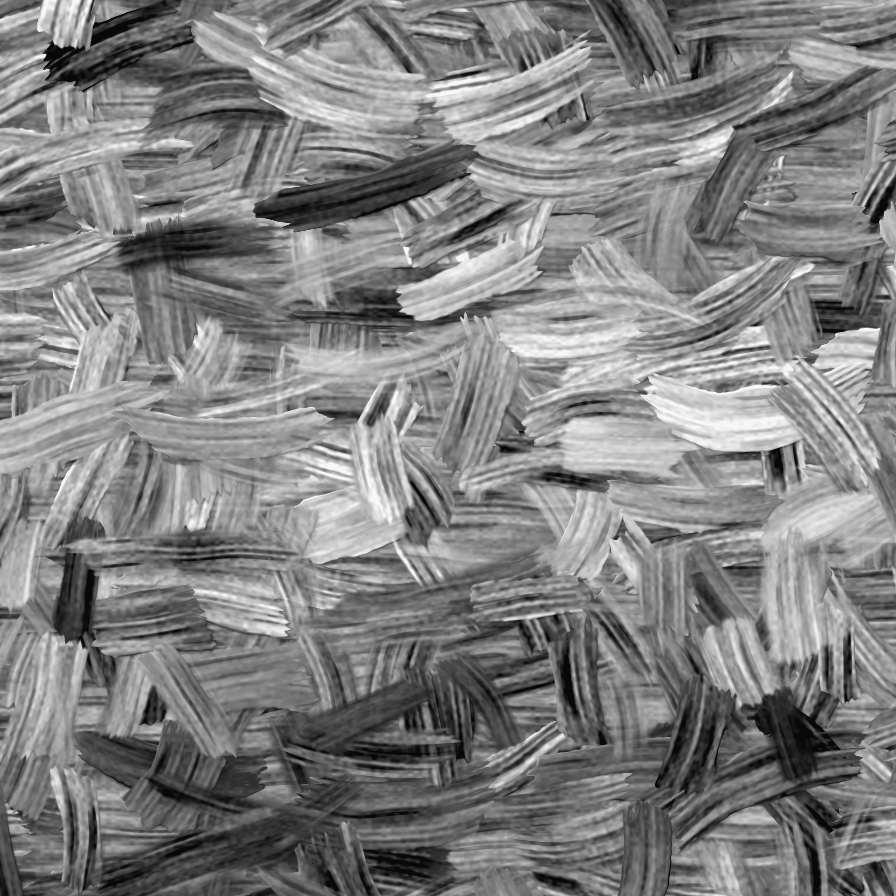
Reproduce this texture procedurally as a WebGL 2 fragment shader.

```glsl
#version 300 es
precision highp float;
// Thick grey oil paint: overlapping short brush strokes on a few jittered grids.
// Each stroke is a bent, frayed bar with fine bristle grooves, a lit rim and a shadow.
// Strokes are searched from the top layer down until the paint is opaque.

uniform vec2 u_resolution;
out vec4 fragColor;

struct Stroke {
    vec2 p, s, along, center;   // local position, same scaled to -1..1, direction, middle
    float halfLength, halfWidth;
    vec3 paint, touch;          // random values for tone and handling
    int seed;
};

// Integer hash (PCG style), three values in 0..1
vec3 hash3(ivec3 cell) {
    uvec3 v = uvec3(cell) * 1664525u + 1013904223u;
    v.x += v.y * v.z; v.y += v.z * v.x; v.z += v.x * v.y;
    v ^= v >> 16u;
    v.x += v.y * v.z; v.y += v.z * v.x; v.z += v.x * v.y;
    return vec3(v >> 8u) / 16777216.0;
}

float valueNoise(vec2 p, int seed) {
    ivec2 i = ivec2(floor(p));
    vec2 f = fract(p);
    f = f * f * (3.0 - 2.0 * f);
    float a = hash3(ivec3(i, seed)).x;
    float b = hash3(ivec3(i + ivec2(1, 0), seed)).x;
    float c = hash3(ivec3(i + ivec2(0, 1), seed)).x;
    float d = hash3(ivec3(i + ivec2(1, 1), seed)).x;
    return mix(mix(a, b, f.x), mix(c, d, f.x), f.y);
}

// Streaks along x: bands, fine hairs, sharp dark grooves and canvas grain
float bristles(vec2 p, int seed) {
    p.y += 0.006 * (valueNoise(p * vec2(18.0, 25.0), seed + 5) - 0.5);
    float band = valueNoise(p * vec2(7.0, 80.0), seed) - 0.5;
    float hair = valueNoise(p * vec2(11.0, 240.0), seed + 1) - 0.5;
    float groove = smoothstep(0.66, 0.86, valueNoise(p * vec2(13.0, 150.0), seed + 6));
    float grain = valueNoise(p * vec2(190.0, 300.0), seed + 2) - 0.5;
    return 0.2 * band + 0.4 * hair - 0.2 * groove + 0.15 * grain + 0.03;
}

// Geometry of the stroke owned by one of nine cells around uv, per layer
Stroke locate(vec2 uv, int index) {
    int layer = 6 - index / 9, k = index % 9;
    vec2 shift = vec2(0.061, 0.097) * float(layer);
    ivec2 cell = ivec2(floor((uv + shift) / 0.17));
    cell += ivec2(k % 3 - 1, k / 3 - 1) * ((layer & 1) * 2 - 1);
    vec3 place = hash3(ivec3(cell, layer * 8 + 100));
    vec3 shape = hash3(ivec3(cell, layer * 8 + 101));
    Stroke b;
    b.paint = hash3(ivec3(cell, layer * 8 + 102));
    b.touch = hash3(ivec3(cell, layer * 8 + 103));
    b.seed = int(b.paint.z * 9000.0) + layer * 10000;
    b.center = (vec2(cell) + 0.2 + 0.6 * place.xy) * 0.17 - shift;

    // Long strokes lie nearly flat, short ones stand nearly upright
    bool flatStroke = place.z + 0.8 * (valueNoise(b.center * 3.5, 11) - 0.5) < 0.42;
    float angle = flatStroke ? 0.12 + (shape.x - 0.5) * 0.8 : 1.7 + (shape.x - 0.5) * 1.3;
    b.halfLength = flatStroke ? mix(0.08, 0.155, shape.y) : mix(0.06, 0.1, shape.y);
    b.halfWidth = mix(0.024, 0.046, shape.z);

    // Bent local frame
    b.along = vec2(cos(angle), sin(angle));
    vec2 q = uv - b.center;
    b.p = vec2(dot(q, b.along), dot(q, vec2(-b.along.y, b.along.x)));
    b.p.y += (b.touch.x - 0.5) * 4.5 * b.p.x * b.p.x;
    b.s = b.p / vec2(b.halfLength, b.halfWidth);
    return b;
}

// Returns tone, cover and the shadow thrown on what lies below
vec3 paintStroke(Stroke b, float pixel) {
    vec2 p = b.p, s = b.s;
    // Slanted, frayed ends and wavering sides; positive inside
    float streak = bristles(p, b.seed);
    float fray = 0.2 * valueNoise(vec2(p.y * 60.0, s.x), b.seed + 3)
               + 0.14 * valueNoise(vec2(p.y * 260.0, s.x * 2.0), b.seed + 7);
    float slant = (b.touch.y - 0.5) * 0.3 * s.y;
    float waver = 0.3 * valueNoise(vec2(p.x * 22.0, s.y), b.seed + 4);
    float inside = min((1.0 - abs(s.x + slant) - fray - 0.18 * s.y * s.y) * b.halfLength,
                       (1.0 - abs(s.y) - waver) * b.halfWidth) + 0.012 * streak;

    // Paint tone: load, regional shade, drift along the pull, bristle relief
    float tone = 0.47 + (b.paint.x - 0.5) * 0.36 - 0.2 * step(0.92, b.paint.y);
    tone += (valueNoise(b.center * 2.6 + 3.7, 7) - 0.5) * 0.42;
    tone += 0.2 * s.x * (b.paint.z - 0.5);
    tone += streak * mix(0.55, 1.75, fract(b.paint.y * 13.0));

    // Light from the upper left on the patchy rim; wet strokes melt into the ground
    float melt = b.touch.z * b.touch.z * b.touch.z;
    vec2 outward = vec2(-b.along.y, b.along.x) * clamp(s.y, -1.0, 1.0) + b.along * s.x * 0.4;
    float lit = dot(outward, vec2(-0.5, 0.85));
    float patchy = (1.0 - melt) * smoothstep(0.25, 0.7, valueNoise(p * 45.0, b.seed + 9));
    tone += (1.0 - smoothstep(0.0, 0.004, inside)) * patchy * 0.32 * lit;
    float shadow = 0.45 * smoothstep(-0.005, 0.0, inside) * max(-lit, 0.0) * patchy;

    // Dry gaps near the far end
    float dry = smoothstep(0.2, 0.95, s.x) * smoothstep(0.0, 0.12, -streak);
    float cover = smoothstep(-pixel, pixel + 0.028 * melt, inside);
    return vec3(tone, cover * (1.0 - 0.75 * dry) * (1.0 - 0.35 * melt), shadow);
}

void main() {
    float shortSide = min(u_resolution.x, u_resolution.y);
    vec2 uv = gl_FragCoord.xy / shortSide;
    float tone = 0.0, through = 1.0;
    int index = 0;
    for (int hit = 0; hit < 6 && through > 0.03; hit++) {
        Stroke b = locate(uv, index++);
        while (index < 63 && any(greaterThan(abs(b.s), vec2(1.1, 1.25)))) b = locate(uv, index++);
        if (index >= 63) break;
        vec3 layer = paintStroke(b, 1.0 / shortSide);
        tone += through * layer.y * layer.x;
        through *= (1.0 - layer.y) * (1.0 - layer.z);
    }
    tone += through * (0.48 + bristles(uv, 40));   // underpainting
    fragColor = vec4(vec3(clamp(tone, 0.03, 0.97)), 1.0);
}
```
